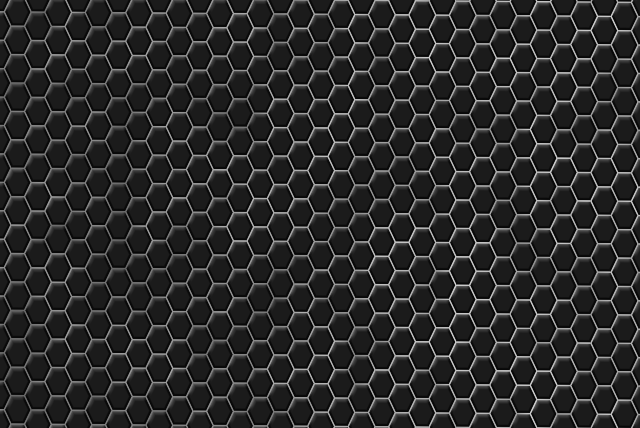
This pattern is drawn by a WebGL 2 fragment shader. Its source:

```glsl
#version 300 es
precision highp float;
// Black bevelled hexagon tiles, narrow and flat-topped, parted by thin silver seams.

uniform vec2 u_resolution;
out vec4 outColor;

const float ROWS = 15.06;             // tiles per canvas height
const float COLUMN_STEP = 0.7118;     // column spacing, in tile heights
const vec2 ORIGIN = vec2(0.624, 0.618);
const float SKEW = 0.0075;            // slight fall of the rows to the right
const float SEAM_HALF_WIDTH = 0.026;

const vec3 FACE = vec3(0.105);
const vec3 SHADOW = vec3(0.03);
const vec3 BEVEL_LIGHT = vec3(0.40);
const vec3 SEAM_DIM = vec3(0.38);
const vec3 SEAM_BRIGHT = vec3(0.80);

float hash(vec2 p) {
    return fract(sin(dot(p, vec2(127.1, 311.7))) * 43758.5453);
}

float valueNoise(vec2 p) {
    vec2 i = floor(p);
    vec2 f = fract(p);
    f = f * f * (3.0 - 2.0 * f);
    float low = mix(hash(i), hash(i + vec2(1.0, 0.0)), f.x);
    float high = mix(hash(i + vec2(0.0, 1.0)), hash(i + vec2(1.0)), f.x);
    return mix(low, high, f.y);
}

// Unit normal of the slanted side facing up and right
vec2 slantNormal(float columnStep) {
    return normalize(vec2(0.5, columnStep / 3.0));
}

// Distance from a point inside a tile to its slanted side with normal n
float slantDistance(vec2 q, vec2 n, float columnStep) {
    return abs(n.x) * columnStep * 2.0 / 3.0 - dot(q, n);
}

// Distance to the nearest side, positive inside
float hexInside(vec2 q, float columnStep) {
    vec2 a = abs(q);
    return min(0.5 - a.y, slantDistance(a, slantNormal(columnStep), columnStep));
}

// Centre of the tile nearest to p within one column
vec2 tileCentre(vec2 p, float column, float columnStep) {
    float shift = 0.5 * mod(column, 2.0);
    return vec2(column * columnStep, round(p.y - shift) + shift);
}

// Soft light along the top and upper left sides, fading toward their far ends
float bevelLight(vec2 q, float columnStep, float reach) {
    vec2 n = slantNormal(columnStep) * vec2(-1.0, 1.0);
    float top = 1.0 - smoothstep(0.0, reach, 0.5 - q.y);
    float left = 1.0 - smoothstep(0.0, reach, slantDistance(q, n, columnStep));
    top *= 1.0 - smoothstep(0.10, 0.32, q.x);
    left *= smoothstep(-0.05, 0.25, q.y);
    return max(top, left);
}

void main() {
    vec2 canvas = gl_FragCoord.xy / u_resolution.y * ROWS;
    float pixel = ROWS / u_resolution.y;
    float across = gl_FragCoord.x / u_resolution.x;
    vec2 p = canvas - ORIGIN;
    p.y += SKEW * (p.x - 4.0 * COLUMN_STEP);

    // Pick the tile that holds the point from the two closest columns
    float column = floor(p.x / COLUMN_STEP);
    vec2 centre = tileCentre(p, column, COLUMN_STEP);
    vec2 other = tileCentre(p, column + 1.0, COLUMN_STEP);
    if (hexInside(p - other, COLUMN_STEP) > hexInside(p - centre, COLUMN_STEP)) {
        centre = other;
    }
    vec2 q = p - centre;
    float inside = hexInside(q, COLUMN_STEP);

    // Tile face: dark rim, then lit bevel with small changes per tile
    float tileRandom = hash(floor(centre * 4.0 + 0.5));
    float light = bevelLight(q, COLUMN_STEP, 0.19) * mix(0.75, 1.0, tileRandom);
    float rim = 1.0 - smoothstep(0.065, 0.135, inside);
    vec3 color = mix(FACE, SHADOW, rim);
    color = mix(color, BEVEL_LIGHT, light);

    // Seams: uneven shine, brighter toward the right
    float shine = 0.6 * valueNoise(p * vec2(1.1, 0.8)) + 0.45 * smoothstep(0.1, 0.8, across);
    float seam = 1.0 - smoothstep(SEAM_HALF_WIDTH - 0.55 * pixel,
                                  SEAM_HALF_WIDTH + 0.55 * pixel, inside);
    color = mix(color, mix(SEAM_DIM, SEAM_BRIGHT, min(shine, 1.0)), seam);

    outColor = vec4(color, 1.0);
}
```
